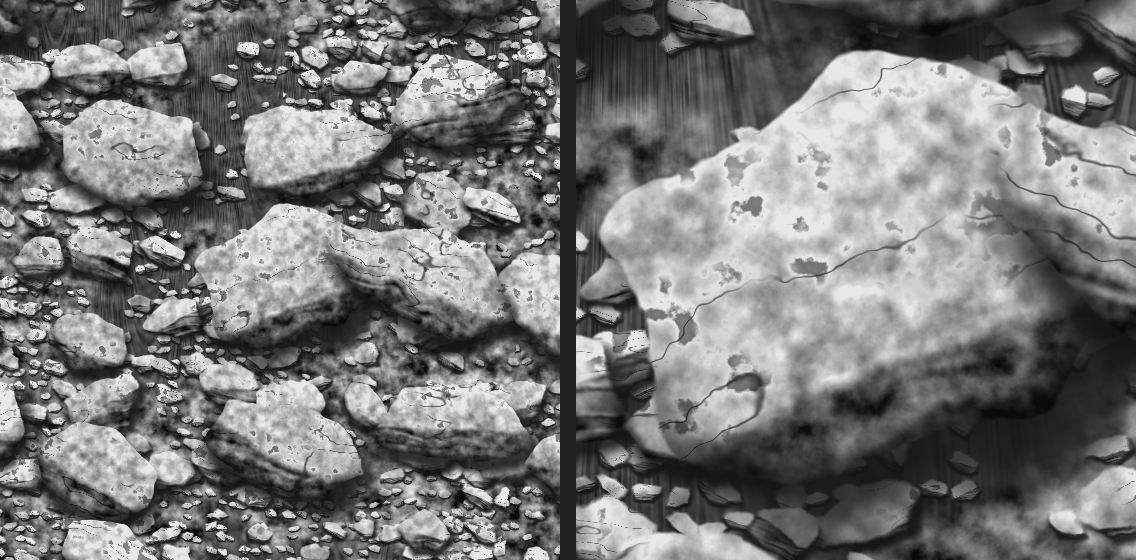
Left: the whole. Right: its middle third, enlarged.
This texture is drawn by a WebGL 1 fragment shader. Its source:

```glsl
precision highp float;
// Draws a grey hillside of weathered boulders, split slabs and loose rubble.
uniform vec2 u_resolution;

const float TAU = 6.28319;
const float SHADOW_TONE = 0.08;
const float SOIL_TONE = 0.40;
const float SIDE_TONE = 0.36;

float hash(vec2 p) {
  return fract(sin(dot(p, vec2(127.1, 311.7))) * 43758.5);
}

float noise(vec2 p) {
  vec2 i = floor(p), f = fract(p);
  f = f * f * (3.0 - 2.0 * f);
  float low = mix(hash(i), hash(i + vec2(1.0, 0.0)), f.x);
  float high = mix(hash(i + vec2(0.0, 1.0)), hash(i + 1.0), f.x);
  return mix(low, high, f.y);
}

float fbm(vec2 p) {
  float sum = 0.0, amp = 0.52;
  for (int i = 0; i < 5; i++) {
    sum += amp * noise(p);
    p = mat2(1.6, 1.2, -1.2, 1.6) * p + 7.3;
    amp *= 0.5;
  }
  return sum;
}

mat2 rotation(float a) {
  return mat2(cos(a), -sin(a), sin(a), cos(a));
}

float smoothMax(float a, float b, float k) {
  float h = max(k - abs(a - b), 0.0) / k;
  return max(a, b) + 0.25 * h * h * k;
}

// Irregular polygon of about unit radius, with slightly worn corners.
float boulderDistance(vec2 p, vec2 seed) {
  float d = -1.0;
  for (int i = 0; i < 7; i++) {
    float k = float(i);
    float a = TAU * (k + 0.7 * hash(seed + k * 1.7)) / 7.0;
    float reach = mix(0.68, 1.0, hash(seed + k * 2.3 + 40.0));
    d = smoothMax(d, dot(p, vec2(cos(a), sin(a))) - reach, 0.1);
  }
  return d;
}

// Sunlit top face above a broken ridge, layered shady face below it.
float boulderTone(vec2 q, float d, vec2 seed, float grain, float stain) {
  float slope = mix(-0.45, 0.35, hash(seed + 3.1));
  float ridge = q.y + slope * q.x + mix(0.05, 0.75, hash(seed + 5.7));
  float top = mix(0.70, 0.87, hash(seed + 8.2)) + 0.12 * q.y;
  top += (grain - 0.5) * 0.75 + (stain - 0.5) * 0.4;
  top *= 1.0 - 0.55 * smoothstep(0.60, 0.72, grain) * smoothstep(0.42, 0.6, stain);
  float strata = noise(vec2(q.x * 1.6, q.y * 13.0 + stain * 5.0) + seed);
  float side = SIDE_TONE + (strata - 0.5) * 0.4 + (grain - 0.5) * 0.7;
  float tone = mix(side, top, smoothstep(-0.06, 0.07, ridge));
  // Thin bedding cracks, broken up by the stain.
  float bed = abs(noise(vec2(q.x * 1.1, q.y * 4.0 + stain * 2.0) + seed * 1.3) - 0.5);
  tone *= 1.0 - 0.55 * (1.0 - smoothstep(0.0, 0.035, bed)) * smoothstep(0.45, 0.58, stain);
  float rim = smoothstep(-0.16, 0.0, d) * smoothstep(0.3, -0.5, q.y);
  return tone * (1.0 - 0.6 * rim);
}

// One size of stones on a jittered grid; lower rows lie in front.
float stoneLayer(float tone, vec2 p, float cell, float share, float id, float grain, float stain) {
  vec2 uv = p / cell + id * 3.7;
  vec2 home = floor(uv);
  vec2 warp = (vec2(fbm(uv * 2.6), fbm(uv * 2.6 + 19.0)) - 0.5) * 0.42;
  float blur = max(0.0016, 1.0 / u_resolution.y) / cell * 2.0;
  for (int j = 0; j < 3; j++) {
    for (int i = 0; i < 3; i++) {
      vec2 spot = home + vec2(float(i) - 1.0, 1.0 - float(j));
      vec2 seed = spot + id * 17.0;
      if (hash(seed + 0.3) > share) continue;
      vec2 jitter = vec2(hash(seed + 1.1), hash(seed + 2.2)) - 0.5;
      float size = mix(0.36, 0.58, hash(seed + 4.4));
      vec2 radius = size * vec2(1.15, mix(0.58, 0.9, hash(seed + 6.6)));
      float tilt = mix(-0.6, 0.4, hash(seed + 9.9));
      vec2 q = rotation(tilt) * (uv - spot - 0.5 - 0.45 * jitter) / radius + warp;
      if (dot(q, q) > 4.5) continue;
      float shade = 1.0 - smoothstep(-0.1, 0.22, boulderDistance(q + vec2(-0.09, 0.2), seed));
      tone = mix(tone, SHADOW_TONE, 0.85 * shade);
      float d = boulderDistance(q, seed);
      float cover = 1.0 - smoothstep(-blur, blur, d);
      tone = mix(tone, boulderTone(q, d, seed, grain, stain), cover);
    }
  }
  return tone;
}

// Gritty soil with dark tufts of dry, hair-like scrub.
float soilTone(vec2 p, float grain) {
  float tone = SOIL_TONE + (fbm(p * vec2(24.0, 38.0)) - 0.5) * 0.9 + (grain - 0.5) * 0.9;
  float tuft = smoothstep(0.52, 0.66, fbm(p * 4.5 + 31.0));
  float strands = noise(rotation(0.5 * sin(p.x * 17.0)) * p * vec2(190.0, 32.0));
  return mix(tone, 0.08 + 0.3 * strands, 0.75 * tuft);
}

void main() {
  vec2 p = gl_FragCoord.xy / u_resolution.y;
  float grain = fbm(p * 75.0);
  float stain = fbm(p * vec2(13.0, 19.0) + 5.0);
  float tone = soilTone(p, grain);
  float rubble = smoothstep(0.3, 0.6, noise(p * 5.0 + 2.0));
  tone = stoneLayer(tone, p, 0.021, 0.2 + 0.4 * rubble, 1.0, grain, stain);
  tone = stoneLayer(tone, p, 0.05, 0.2 + 0.35 * rubble, 2.0, grain, stain);
  tone = stoneLayer(tone, p, 0.12, 0.48, 3.0, grain, stain);
  tone = stoneLayer(tone, p, 0.29, 0.72, 4.0, grain, stain);
  gl_FragColor = vec4(vec3(clamp(tone, 0.04, 0.91)), 1.0);
}
```
